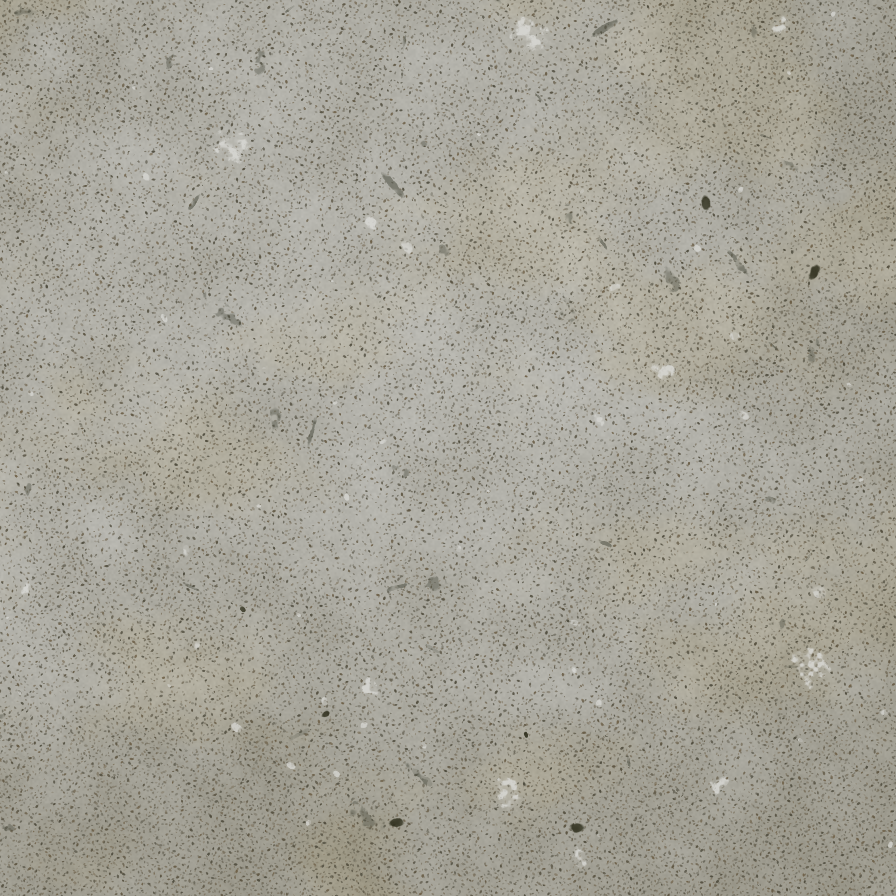
Reproduce this texture procedurally as a Shadertoy shader.

```glsl
// Weathered grey concrete with fine dark specks, pale chips, smudges and pits.

const vec3 LIGHT_CEMENT = vec3(0.715, 0.712, 0.685);
const vec3 SHADE_CEMENT = vec3(0.610, 0.600, 0.550);
const vec3 WARM_TINT    = vec3(0.010, 0.000, -0.025);
const vec3 SPECK_DARK   = vec3(0.300, 0.290, 0.235);
const vec3 SPECK_BROWN  = vec3(0.440, 0.380, 0.280);
const vec3 SMUDGE_COLOR = vec3(0.330, 0.335, 0.285);
const vec3 PIT_COLOR    = vec3(0.200, 0.200, 0.130);
const vec3 CHIP_COLOR   = vec3(0.850, 0.850, 0.835);
const float COARSE_CELLS = 132.0;
const float FINE_CELLS   = 197.0;
const float COARSE_RADIUS = 0.00125;
const float FINE_RADIUS   = 0.00095;
const float GRAIN_AMOUNT  = 0.050;

float hash(vec2 p) {
    vec3 q = fract(p.xyx * 0.1031);
    q += dot(q, q.yzx + 33.33);
    return fract((q.x + q.y) * q.z);
}

vec2 hash2(vec2 p) {
    return vec2(hash(p + 17.3), hash(p + 71.9));
}

mat2 rotation(float angle) {
    float c = cos(angle), s = sin(angle);
    return mat2(c, s, -s, c);
}

float noise(vec2 p) {
    vec2 i = floor(p), f = fract(p);
    f = f * f * (3.0 - 2.0 * f);
    vec2 e = vec2(0.0, 1.0);
    return mix(mix(hash(i), hash(i + e.yx), f.x),
               mix(hash(i + e.xy), hash(i + e.yy), f.x), f.y);
}

float fbm(vec2 p) {
    float sum = 0.0, weight = 0.5;
    for (int i = 0; i < 5; i++) {
        sum += weight * noise(p);
        p = rotation(0.6) * p * 2.03 + 11.7;
        weight *= 0.5;
    }
    return sum / 0.97;
}

// One jittered, slightly elongated speck per cell: x = coverage, y = brownness.
vec2 specks(vec2 uv, float cells, float radius, float density, float pixel) {
    vec2 p = rotation(0.37 + cells) * uv * cells + 40.0;
    vec2 id = floor(p);
    vec2 d = (fract(p) - 0.2 - 0.6 * hash2(id)) / cells;
    d = rotation(6.28 * hash(id + 5.1)) * d * vec2(0.8, 1.25);
    float size = radius * mix(0.65, 1.35, hash(id + 9.7));
    float soft = max(0.7 * pixel, 0.0004);
    float mask = 1.0 - smoothstep(size - soft, size + soft, length(d));
    float present = step(hash(id + 2.9), density);
    return vec2(mask * present * mix(0.35, 1.0, hash(id + 13.3)), hash(id + 23.1));
}

// Ragged blotch in a random share of cells; radius and stretch in canvas units.
float blotches(vec2 uv, float cells, float chance, float radius, float stretch, float ragged, float seed) {
    vec2 p = rotation(seed) * uv * cells + seed * 7.0 + 20.0;
    vec2 id = floor(p);
    vec2 d = (fract(p) - 0.3 - 0.4 * hash2(id + seed)) / cells;
    d = rotation(6.28 * hash(id + seed + 3.7)) * d;
    d.y *= stretch;
    float size = radius * mix(0.4, 1.2, pow(hash(id + seed + 8.2), 2.0));
    float edge = length(d) / size + ragged * (fbm(uv * 95.0 + seed) - 0.5);
    return (1.0 - smoothstep(0.65, 1.05, edge)) * step(hash(id + seed + 6.4), chance);
}

void mainImage(out vec4 fragColor, in vec2 fragCoord) {
    vec2 uv = fragCoord / iResolution.y;
    float pixel = 1.0 / iResolution.y;

    // Broad shading: pale middle left, dim lower edge, right side and corners
    float cloud = fbm(uv * 3.2 + 4.0);
    float mottle = fbm(uv * 17.0 + 31.0);
    float shade = 0.60 * smoothstep(0.15, 0.85, length((uv - vec2(0.36, 0.57)) * vec2(0.9, 1.0)));
    shade += 0.22 * (1.0 - smoothstep(0.08, 0.34, uv.y));
    shade += 0.75 * (cloud - 0.5) + 0.75 * (mottle - 0.5) + 0.14;
    vec3 color = mix(LIGHT_CEMENT, SHADE_CEMENT, clamp(shade, -0.1, 1.15));
    float warmth = smoothstep(0.45, 0.7, fbm(uv * vec2(5.0, 8.0) + 60.0));
    color += WARM_TINT * warmth;

    // Fine mineral grain
    float grain = 0.6 * noise(uv * 430.0) + 0.4 * noise(uv * 210.0 + 9.0) - 0.5;
    color += GRAIN_AMOUNT * grain;

    // Two sizes of dark specks, denser where the cement is dim
    float density = clamp(0.55 + 0.35 * shade + 0.5 * (mottle - 0.5), 0.2, 0.95);
    vec2 fine = specks(uv, FINE_CELLS, FINE_RADIUS, density, pixel);
    vec2 coarse = specks(uv, COARSE_CELLS, COARSE_RADIUS, density, pixel);
    color = mix(color, mix(SPECK_DARK, SPECK_BROWN, fine.y), 0.65 * fine.x);
    color = mix(color, mix(SPECK_DARK, SPECK_BROWN, coarse.y * coarse.y), 0.95 * coarse.x);

    // Broken grey smudges and thin streaks
    float broken = smoothstep(0.35, 0.65, noise(uv * 150.0 + 3.0));
    float smudge = blotches(uv, 8.0, 0.40, 0.018, 2.2, 2.2, 1.3);
    float streak = blotches(uv, 10.0, 0.28, 0.017, 4.5, 1.8, 2.6);
    color = mix(color, SMUDGE_COLOR, 0.45 * smudge * broken);
    color = mix(color, SMUDGE_COLOR, 0.60 * streak * mix(0.4, 1.0, broken));

    // Lacy pale chips, large and small
    float lace = smoothstep(0.30, 0.62, noise(uv * 190.0 + 50.0));
    float chip = blotches(uv, 6.0, 0.38, 0.019, 1.3, 1.8, 3.9);
    float flake = blotches(uv, 14.0, 0.26, 0.007, 1.5, 1.4, 5.2);
    color = mix(color, CHIP_COLOR, chip * mix(0.15, 0.85, lace));
    color = mix(color, CHIP_COLOR, 0.75 * flake * mix(0.4, 1.0, lace));

    // A few deep pits
    float pit = blotches(uv, 7.0, 0.16, 0.010, 1.6, 0.8, 7.1);
    color = mix(color, PIT_COLOR + 0.12 * (noise(uv * 160.0) - 0.3), 0.9 * pit);

    fragColor = vec4(clamp(color, 0.0, 1.0), 1.0);
}
```
